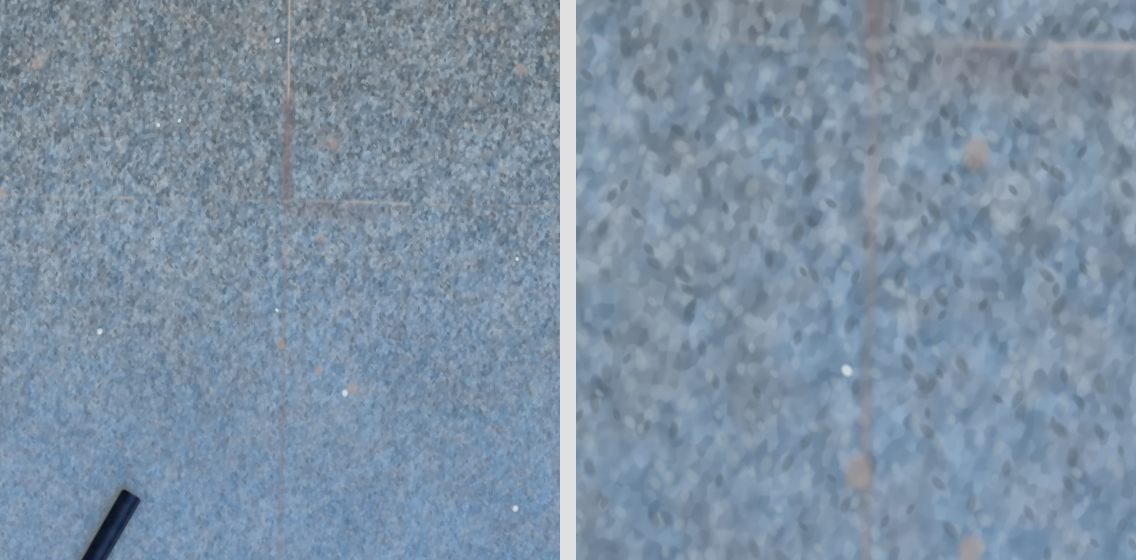
Left, the full canvas; right, a detail of the centre.
Write a Shadertoy shader that draws this texture.

```glsl
float hash(vec2 p, float seed) {
    vec3 q = fract(vec3(p.xyx) * vec3(0.1031, 0.1030, 0.0973) + seed * 0.137);
    q += dot(q, q.yzx + 33.33);
    return fract((q.x + q.y) * q.z);
}

mat2 rotation(float a) {
    return mat2(cos(a), sin(a), -sin(a), cos(a));
}

// Soft cellular noise: each cell holds a tone, blended by distance (-0.5 to 0.5)
float softCells(vec2 p, float sharpness, float seed) {
    vec2 cell = floor(p);
    float total = 0.0, weights = 0.0001;
    for (int y = -1; y <= 1; y++)
    for (int x = -1; x <= 1; x++) {
        vec2 id = cell + vec2(x, y);
        vec2 d = id + vec2(hash(id, seed), hash(id, seed + 1.0)) - p;
        float w = exp(-sharpness * dot(d, d));
        total += w * (hash(id, seed + 2.0) - 0.5);
        weights += w;
    }
    return total / weights;
}

// Sparse soft dots, one candidate per cell, with varied size and tilt
float specks(vec2 p, float density, float radius, float stretch, float seed) {
    vec2 cell = floor(p);
    float mask = 0.0;
    for (int y = -1; y <= 1; y++)
    for (int x = -1; x <= 1; x++) {
        vec2 id = cell + vec2(x, y);
        vec2 d = p - id - vec2(hash(id, seed), hash(id, seed + 1.0));
        d = rotation(1.6 * (hash(id, seed + 2.0) - 0.6)) * d;
        d.y /= stretch;
        float r = radius * mix(0.6, 1.2, hash(id, seed + 3.0));
        float present = step(hash(id, seed + 4.0), density);
        mask = max(mask, present * (1.0 - smoothstep(0.35 * r, r, length(d))));
    }
    return mask;
}

float softLine(float d, float width) {
    return exp(-d * d / (width * width));
}

float band(float x, float low, float high, float fade) {
    return smoothstep(low - fade, low + fade, x) * (1.0 - smoothstep(high - fade, high + fade, x));
}

// Grey at the far end turning blue towards the near end
vec3 slabColor(vec2 uv) {
    const vec3 nearBlue = vec3(0.470, 0.575, 0.690);
    const vec3 midSlate = vec3(0.495, 0.570, 0.640);
    const vec3 farGrey = vec3(0.478, 0.525, 0.560);
    float drift = uv.y + 0.22 * softCells(uv * 5.0, 3.0, 4.0);
    vec3 color = mix(nearBlue, midSlate, smoothstep(0.1, 0.55, drift));
    color = mix(color, farGrey, smoothstep(0.5, 1.0, drift));
    return color + 0.05 * softCells(uv * 11.0, 3.0, 9.0);
}

vec3 addGrain(vec3 color, vec2 uv) {
    float contrast = mix(0.55, 1.1, smoothstep(0.1, 0.8, uv.y));
    vec2 p = rotation(0.25) * uv;
    float coarse = softCells(p * vec2(100.0, 72.0), 6.0, 11.0);
    float fine = softCells(p * vec2(190.0, 145.0), 7.0, 17.0);
    float tint = softCells(uv * 48.0, 4.0, 23.0);
    color += contrast * (0.13 * coarse + 0.13 * fine);
    color += 0.055 * tint * vec3(1.0, 0.1, -0.6);
    float pale = specks(uv * 75.0, 0.35, 0.34, 1.5, 31.0);
    float dark = specks(uv * 70.0, 0.27, 0.28, 1.9, 41.0);
    color = mix(color, vec3(0.66, 0.72, 0.75), 0.48 * contrast * pale);
    return mix(color, vec3(0.30, 0.35, 0.39), 0.45 * contrast * dark);
}

// Joints between slabs, broken and partly stained
vec3 addJoints(vec3 color, vec2 uv) {
    const vec3 mortar = vec3(0.73, 0.70, 0.68);
    const vec3 stain = vec3(0.48, 0.43, 0.44);
    float wobble = 0.003 * softCells(uv * 25.0, 3.0, 51.0);
    float dx = uv.x - 0.499 - 0.019 * uv.y + wobble;
    float dy = uv.y - 0.652 + 0.021 * uv.x + wobble;
    float wear = smoothstep(-0.2, 0.25, softCells(uv * 30.0, 4.0, 55.0));
    float brown = softLine(dx, 0.009) * band(uv.y, 0.64, 0.84, 0.03);
    brown += 0.5 * softLine(dy + 0.015, 0.02) * band(uv.x, 0.53, 0.68, 0.05);
    color = mix(color, stain, 0.6 * brown);
    color = mix(color, stain, 0.3 * softLine(dx, 0.004));
    float upright = mix(0.22 * wear, 0.75, smoothstep(0.80, 0.84, uv.y));
    color = mix(color, mortar, upright * softLine(dx, 0.0026));
    float level = 0.12 + 0.42 * wear * (1.0 - band(uv.x, 0.35, 0.57, 0.03));
    return mix(color, mortar, level * softLine(dy, 0.003));
}

vec3 addChips(vec3 color, vec2 uv) {
    float peach = specks(uv * 9.0 + 2.0, 0.09, 0.11, 1.3, 61.0);
    float white = specks(uv * 9.0, 0.12, 0.055, 1.2, 71.0);
    color = mix(color, vec3(0.68, 0.61, 0.58), 0.6 * peach);
    return mix(color, vec3(0.86, 0.90, 0.90), 0.85 * white);
}

// Dark rounded rod with a warm fringe, entering from the lower edge
vec3 addRod(vec3 color, vec2 uv, vec2 tip, float angle, float halfWidth, float pixel) {
    vec2 p = rotation(angle) * (uv - tip);
    float corner = 0.006;
    vec2 q = abs(p + vec2(0.0, 0.15)) - vec2(halfWidth, 0.15) + corner;
    float d = length(max(q, 0.0)) + min(max(q.x, q.y), 0.0) - corner;
    float leftSide = 1.0 - smoothstep(-0.01, 0.012, p.x);
    color = mix(color, vec3(0.48, 0.47, 0.41), 0.75 * leftSide * exp(-max(d, 0.0) * 110.0));
    color *= 1.0 - 0.15 * exp(-max(d, 0.0) * 60.0);
    vec3 body = mix(vec3(0.06, 0.09, 0.15), vec3(0.15, 0.22, 0.34), softLine(p.x - 0.004, 0.007));
    body += 0.05 * softCells(uv * 90.0, 5.0, 81.0);
    body = mix(body, vec3(0.22, 0.33, 0.48), 0.5 * softLine(p.x - halfWidth + 0.003, 0.003));
    float edge = max(pixel, 0.0025);
    return mix(color, body, 1.0 - smoothstep(-edge, edge, d));
}

void mainImage(out vec4 fragColor, in vec2 fragCoord) {
    vec2 uv = fragCoord / iResolution.y;
    vec3 color = addGrain(slabColor(uv), uv);
    color = addJoints(color, uv);
    color = addChips(color, uv);
    color = addRod(color, uv, vec2(0.236, 0.118), 0.525, 0.019, 1.0 / iResolution.y);
    fragColor = vec4(clamp(color, 0.0, 1.0), 1.0);
}
```
